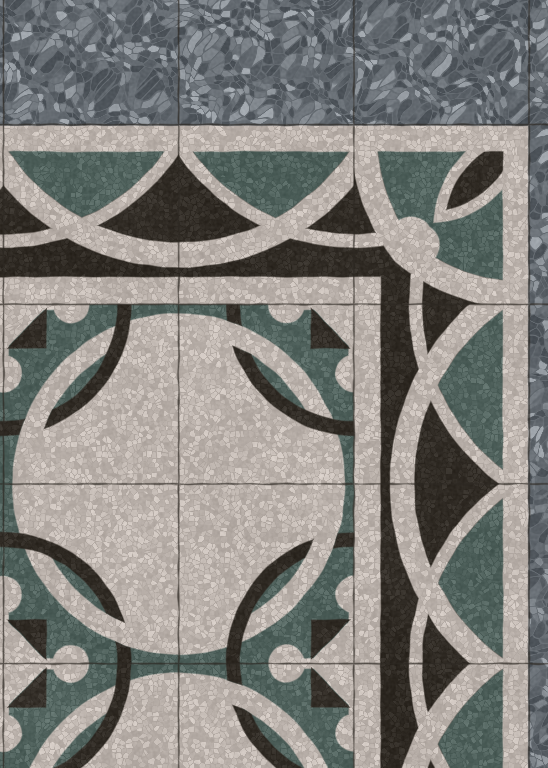
Write a WebGL 1 fragment shader that draws this pattern.

```glsl
precision highp float;
// Terrazzo floor: a corner of a patterned tile carpet inside a grey chip floor.
// One unit is one tile, with (0,0) at a medallion centre. Folded circles give the
// medallions, scalloped border and corner; Voronoi chips give the stone grain.

uniform vec2 u_resolution;

#define VIEW_SPAN vec2(3.128, 4.275)
#define VIEW_ORIGIN vec2(-1.02, -1.581)
#define CHIP_SCALE 34.0
#define GREY_CHIP_SCALE 22.0
#define EDGE_WOBBLE 0.007
#define JOINT_WIDTH 0.005
#define FRAME_EDGE 1.152
#define RAIL_EDGE 1.85

const vec3 CREAM = vec3(0.745, 0.710, 0.685);
const vec3 GREEN = vec3(0.315, 0.385, 0.365);
const vec3 DARK = vec3(0.195, 0.175, 0.150);
const vec3 GREY = vec3(0.425, 0.450, 0.475);

float aa;  // half width of a smoothed edge, in tiles

vec2 hash2(vec2 p) {
  vec3 h = fract(p.xyx * vec3(0.1031, 0.1030, 0.0973));
  h += dot(h, h.yzx + 33.33);
  return fract((h.xx + h.yz) * h.zy);
}

float corner(vec2 cell, vec2 f, vec2 o) {
  return dot(hash2(cell + o) * 2.0 - 1.0, f - o);
}

float gradientNoise(vec2 p) {
  vec2 i = floor(p), f = fract(p);
  vec2 u = f * f * f * (f * (f * 6.0 - 15.0) + 10.0);
  return mix(mix(corner(i, f, vec2(0)), corner(i, f, vec2(1, 0)), u.x),
             mix(corner(i, f, vec2(0, 1)), corner(i, f, vec2(1)), u.x), u.y);
}

// Stone chips: x is a random shade for the chip, y its coverage
vec2 chips(vec2 p) {
  vec2 i = floor(p), f = fract(p);
  float nearest = 9.0, second = 9.0, shade = 0.0;
  for (int y = -1; y <= 1; y++) {
    for (int x = -1; x <= 1; x++) {
      vec2 o = vec2(float(x), float(y));
      vec2 h = hash2(i + o);
      float d = length(o + h - f);
      if (d < nearest) {
        second = nearest;
        nearest = d;
        shade = hash2(i + o + 71.0).x;
      } else {
        second = min(second, d);
      }
    }
  }
  return vec2(shade, smoothstep(0.04, 0.22, second - nearest));
}

float fill(float d) { return 1.0 - smoothstep(-aa, aa, d); }

float ring(float r, float inner, float outer) {
  return max(inner - r, r - outer);
}

// Medallion with four interlaced corner arcs, turned in quarter steps
vec3 medallion(vec2 p) {
  vec2 c = mod(p + 1.0, 2.0) - 1.0;
  vec2 q = c.x * c.y > 0.0 ? abs(c) : abs(c.yx);
  vec2 e = 1.0 - q;
  float r = length(q), k = length(e);

  // Star at the tile corner: cream points, round knobs and a dark triangle
  vec2 s = vec2(max(e.x, e.y), min(e.x, e.y));
  float knob = length(s - vec2(0.385, 0.0)) - 0.105;
  float neck = max(s.y - 0.03, s.x - 0.385);
  float star = min(e.x + e.y - 0.26, min(knob, neck));
  float triangle = max(max(e.x, e.y) - 0.245, 0.265 - e.x - e.y);
  vec3 col = mix(GREEN, CREAM, fill(star));
  col = mix(col, DARK, fill(triangle));

  // Disc, green lenses, and the arc that passes under the rim on one side
  col = mix(col, CREAM, fill(r - 0.95));
  col = mix(col, GREEN, fill(max(r - 0.83, k - 0.69)));
  float under = max(ring(r, 0.83, 0.95), q.x - q.y);
  return mix(col, DARK, fill(max(ring(k, 0.65, 0.73), -under)));
}

// Border: q.x runs along it and q.y outwards; past q.x = 1 is the corner tile
vec3 border(vec2 q) {
  float along = abs(mod(q.x + 1.0, 2.0) - 1.0);
  float wide = length(vec2(along, q.y - 2.53));
  float slim = length(vec2(along - 1.0, q.y - 2.54));
  float petal = max(wide - 1.185, slim - 1.15);
  float bands = min(ring(wide, 1.185, 1.325), ring(slim, 1.15, 1.225));
  float leaf = 1.0;
  if (q.x > 1.0) {
    float fan = length(q - vec2(2.1, 1.95));
    vec2 diagonal = vec2(q.y - q.x, q.x + q.y - 3.45) * 0.7071;
    leaf = length(diagonal + vec2(0.419, 0.0)) - 0.504;
    float knot = length(q - vec2(1.33, 1.37)) - 0.12;
    petal = fan - 0.97;
    bands = min(ring(fan, 0.97, 1.12), max(ring(slim, 1.15, 1.225), 0.97 - fan));
    bands = min(bands, min(knot, leaf - 0.065));
  }
  vec3 col = mix(DARK, GREEN, fill(petal));
  col = mix(col, CREAM, fill(bands));
  col = mix(col, DARK, fill(leaf));
  return mix(col, CREAM, fill(min(q.y - FRAME_EDGE, RAIL_EDGE - q.y)));
}

void main() {
  vec2 tile = gl_FragCoord.xy / u_resolution * VIEW_SPAN + VIEW_ORIGIN;
  aa = VIEW_SPAN.y / u_resolution.y;
  vec2 p = tile + EDGE_WOBBLE * vec2(gradientNoise(tile * 9.0), gradientNoise(tile * 9.0 + 40.0));
  vec2 q = vec2(min(p.x, p.y), max(p.x, p.y));
  float outside = 1.0 - fill(q.y - 1.995);

  vec3 col = mix(medallion(p), border(q), 1.0 - fill(q.y - 1.0));
  col = mix(col, GREY, outside);

  // Stone grain: fine chips in the carpet, coarse pale and dark chips outside
  vec2 fine = chips(tile * CHIP_SCALE);
  vec2 coarse = chips(tile * GREY_CHIP_SCALE + 3.0 * gradientNoise(tile * 5.0));
  float carpetGrain = (fine.x - 0.4) * fine.y * 0.16 - 0.05 * (1.0 - fine.y);
  float greyGrain = (coarse.x * coarse.x - 0.3) * coarse.y * 0.36 - 0.03;
  float lightness = mix(0.45, 1.0, smoothstep(0.15, 0.65, col.g));
  col += mix(carpetGrain * lightness, greyGrain, outside);
  col += 0.05 * gradientNoise(tile * 55.0) + 0.03 * gradientNoise(tile * 2.0);

  // Worn dark joints between tiles
  vec2 g = abs(fract(p + 0.5) - 0.5);
  float joint = fill(min(g.x, g.y) - JOINT_WIDTH * (0.8 + gradientNoise(tile * 12.0)));
  col = mix(col, DARK * 0.9, joint * 0.75);
  gl_FragColor = vec4(clamp(col, 0.0, 1.0), 1.0);
}
```
